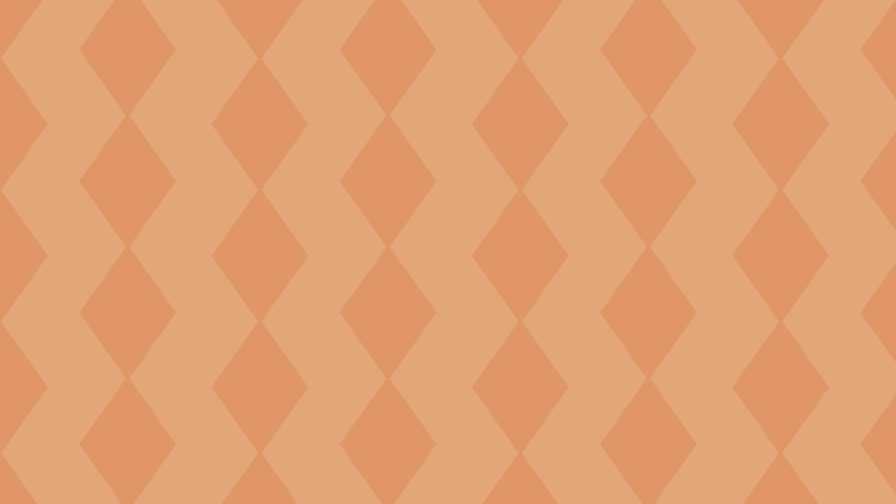
Reproduce this pattern procedurally as a WebGL 2 fragment shader.

```glsl
#version 300 es
precision highp float;
// Harlequin wallpaper: upright diamonds joined tip to tip in vertical chains.
// Two interleaved sets of chains, staggered in height, are each repeated by
// folding the plane into cells; a signed distance gives the smooth edges.

uniform vec2 u_resolution;
out vec4 fragColor;

const vec3 SAND = vec3(0.89, 0.65, 0.47);
const vec3 TERRACOTTA = vec3(0.88, 0.59, 0.40);

// Lengths in units of the canvas height
const vec2 PERIOD = vec2(0.5167, 0.2610);
const vec2 CHAIN_A = vec2(0.2532, 0.1186);
const vec2 CHAIN_B = vec2(-0.0012, 0.2317);
const float WIDE = 0.0961;
const float NECK = 0.0032;

// Position relative to the nearest repeat of a centre
vec2 foldCell(vec2 p, vec2 centre, vec2 period) {
    vec2 q = p - centre;
    return q - period * round(q / period);
}

// Signed distance to a chain whose half width runs linearly from wide to neck
float chainDistance(vec2 q, float halfHeight, float wide, float neck) {
    float slope = (wide - neck) / halfHeight;
    float halfWidth = wide - slope * abs(q.y);
    return (abs(q.x) - halfWidth) / sqrt(1.0 + slope * slope);
}

// Antialiased coverage of the region where the distance is negative
float coverage(float dist, float pixel) {
    return 1.0 - smoothstep(-0.7 * pixel, 0.7 * pixel, dist);
}

void main() {
    vec2 p = gl_FragCoord.xy / u_resolution.y;
    float pixel = 1.0 / u_resolution.y;
    float halfHeight = 0.5 * PERIOD.y;

    // Both sets of diamond chains
    float a = chainDistance(foldCell(p, CHAIN_A, PERIOD), halfHeight, WIDE, NECK);
    float b = chainDistance(foldCell(p, CHAIN_B, PERIOD), halfHeight, WIDE, NECK);

    // Flat colours
    vec3 colour = mix(SAND, TERRACOTTA, coverage(min(a, b), pixel));
    fragColor = vec4(colour, 1.0);
}
```
